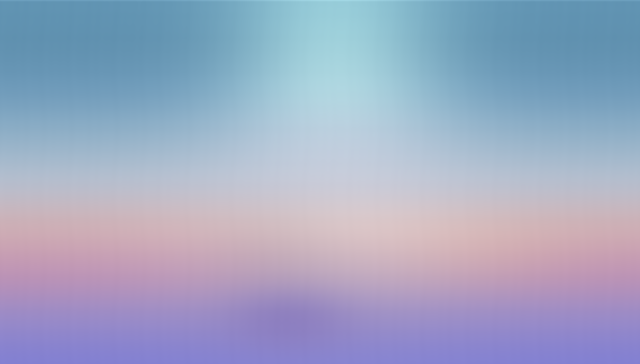
Reproduce this background procedurally as a Shadertoy shader.

```glsl
// Soft dusk gradient: teal sky with a pale central beam, a rose band and a violet base.
#define BEAM_X 0.525
#define BEAM_WIDTH_TOP 0.165
#define BEAM_WIDTH_BASE 0.25
#define SHADE_CENTER vec2(0.45, 0.115)
#define SHADE_SIZE vec2(0.095, 0.085)
#define SHADE_COLOR vec3(0.53, 0.47, 0.74)
#define WEAVE_STRENGTH 0.003

const int LAST = 8;

// Evenly spaced colours from the bottom to the top.
const vec3 SIDE[9] = vec3[9](
    vec3(0.51, 0.50, 0.82), vec3(0.60, 0.54, 0.78), vec3(0.74, 0.58, 0.71),
    vec3(0.80, 0.68, 0.71), vec3(0.71, 0.74, 0.80), vec3(0.57, 0.69, 0.78),
    vec3(0.44, 0.61, 0.73), vec3(0.38, 0.57, 0.69), vec3(0.38, 0.58, 0.70));

const vec3 BEAM[9] = vec3[9](
    vec3(0.53, 0.52, 0.82), vec3(0.62, 0.57, 0.78), vec3(0.77, 0.68, 0.76),
    vec3(0.86, 0.78, 0.79), vec3(0.79, 0.80, 0.85), vec3(0.74, 0.81, 0.87),
    vec3(0.69, 0.84, 0.88), vec3(0.63, 0.82, 0.86), vec3(0.59, 0.80, 0.85));

// Smooth Catmull-Rom curve through the colours.
vec3 gradient(vec3 stops[9], float height) {
    float position = clamp(height, 0.0, 1.0) * float(LAST);
    int i = min(int(position), LAST - 1);
    float t = position - float(i);
    vec3 a = stops[max(i - 1, 0)];
    vec3 b = stops[i];
    vec3 c = stops[i + 1];
    vec3 d = stops[min(i + 2, LAST)];
    return b + 0.5 * t * (c - a + t * (2.0 * a - 5.0 * b + 4.0 * c - d
             + t * (3.0 * (b - c) + d - a)));
}

// Elliptical glow with a soft falloff.
float glow(vec2 p, vec2 center, vec2 size) {
    vec2 q = (p - center) / size;
    return exp(-dot(q, q));
}

// Faint woven grain from layered sines.
float weave(vec2 p) {
    float sum = 0.0;
    float frequency = 95.0;
    for (int i = 0; i < 3; i++) {
        sum += sin(p.x * frequency + sin(p.y * 17.0)) + 0.6 * sin(p.y * frequency * 0.8);
        frequency *= 1.63;
    }
    return sum / 3.0;
}

void mainImage(out vec4 fragColor, in vec2 fragCoord) {
    vec2 uv = fragCoord / iResolution.xy;

    // Vertical gradients, blended across by the central beam
    float width = mix(BEAM_WIDTH_BASE, BEAM_WIDTH_TOP, smoothstep(0.2, 0.9, uv.y));
    float offset = (uv.x - BEAM_X) / width;
    float beam = exp(-offset * offset);
    vec3 color = mix(gradient(SIDE, uv.y), gradient(BEAM, uv.y), beam);

    // Violet shade low in the middle
    color = mix(color, SHADE_COLOR, 0.65 * glow(uv, SHADE_CENTER, SHADE_SIZE));

    // Grey veil left of the beam and peach warmth to the right
    color -= vec3(0.04, 0.035, 0.03) * glow(uv, vec2(0.43, 0.32), vec2(0.11, 0.14));
    color += vec3(0.02, 0.015, -0.02) * glow(uv, vec2(0.76, 0.29), vec2(0.16, 0.10));

    // Thin light rim along the top
    color += 0.05 * smoothstep(0.994, 1.0, uv.y);

    color += WEAVE_STRENGTH * weave(uv * vec2(iResolution.x / iResolution.y, 1.0));
    fragColor = vec4(clamp(color, 0.0, 1.0), 1.0);
}
```
